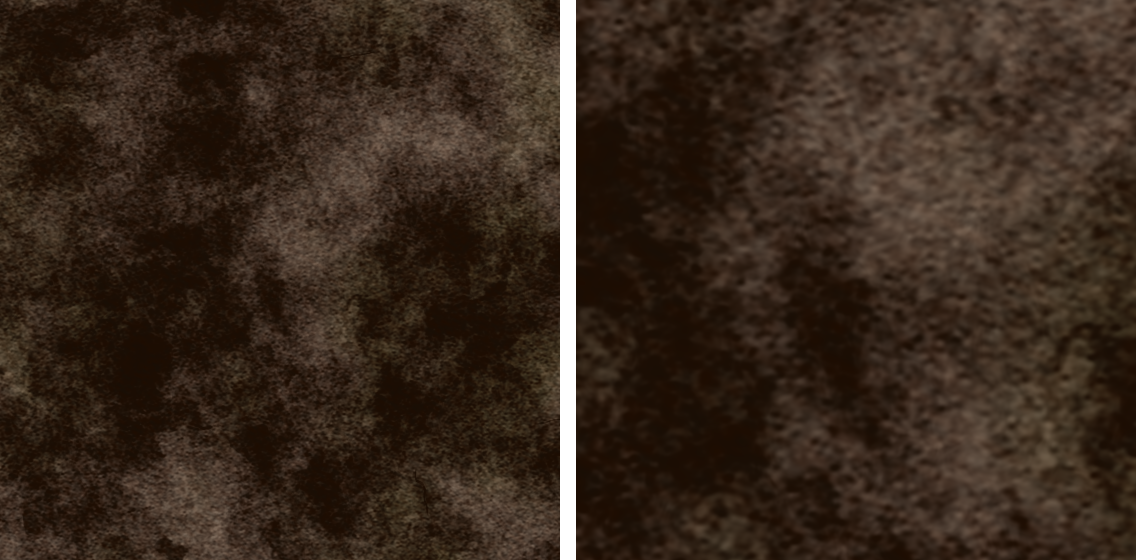
Left, the full canvas; right, a detail of the centre.
Reproduce this texture procedurally as a WebGL 2 fragment shader.

```glsl
#version 300 es
precision highp float;
// Dark weathered earth: cloudy brown blotches from warped fractal noise,
// with ragged lumps, black pits, pale scuffs, short cracks and a fine grain.
// One tone value collects all layers and is then mapped to a brown ramp.

uniform vec2 u_resolution;
out vec4 fragColor;

const vec3 SHADOW = vec3(0.105, 0.050, 0.010);
const vec3 LIGHT = vec3(0.400, 0.332, 0.268);
const vec3 OLIVE_SHIFT = vec3(-0.010, 0.005, -0.028);
const float MEAN_TONE = 0.43;
const float CONTRAST = 2.4;
const float BLOTCH_SCALE = 4.7;
const float OCTAVE_GAIN = 0.72;
const float WARP = 0.06;
const float RAGGED = 0.05;
const float LUMP_SCALE = 8.0;
const float LUMP_DEPTH = 0.24;
const float PIT_CELLS = 5.5;
const float PIT_DENSITY = 0.17;
const float SCUFF_CELLS = 9.0;
const float SCUFF_DENSITY = 0.25;
const float CRACK_WIDTH = 0.018;
const vec2 GRAIN_SCALE = vec2(180.0, 270.0);
const float GRAIN = 0.46;
const float FLOOR_SOFTNESS = 0.006;

float hash(vec2 p) {
    return fract(sin(dot(p, vec2(127.1, 311.7))) * 43758.5453);
}

mat2 rotation(float angle) {
    float c = cos(angle), s = sin(angle);
    return mat2(c, s, -s, c);
}

float noise(vec2 p) {
    vec2 cell = floor(p), f = fract(p);
    vec2 w = f * f * (3.0 - 2.0 * f);
    float low = mix(hash(cell), hash(cell + vec2(1.0, 0.0)), w.x);
    float high = mix(hash(cell + vec2(0.0, 1.0)), hash(cell + 1.0), w.x);
    return mix(low, high, w.y);
}

// Fractal noise, normalised to 0..1; octaves are turned to hide the grid.
float fbm(vec2 p, int octaves) {
    mat2 turn = 2.0 * rotation(0.65);
    float sum = 0.0, total = 0.0, weight = 1.0;
    for (int i = 0; i < octaves; i++) {
        sum += weight * noise(p);
        total += weight;
        weight *= OCTAVE_GAIN;
        p = turn * p + 17.3;
    }
    return sum / total;
}

vec2 fbm2(vec2 p, int octaves) {
    return vec2(fbm(p, octaves), fbm(p + 41.7, octaves)) - 0.5;
}

// Coverage of randomly turned ellipses, at most one per grid cell.
float spots(vec2 p, float density, float softness, float seed) {
    vec2 cell = floor(p);
    float cover = 0.0;
    for (int y = -1; y <= 1; y++) {
        for (int x = -1; x <= 1; x++) {
            vec2 id = cell + vec2(x, y);
            vec2 key = id + seed;
            vec2 centre = id + vec2(hash(key + 3.1), hash(key + 7.7));
            float radius = mix(0.14, 0.36, hash(key + 11.3));
            vec2 q = rotation(3.14159 * hash(key + 19.9)) * (p - centre);
            float d = length(q * vec2(1.0, 1.8)) / radius;
            float present = step(hash(key), density);
            cover = max(cover, present * (1.0 - smoothstep(1.0 - softness, 1.0, d)));
        }
    }
    return cover;
}

// Two slightly turned layers, so that no weave shows.
float fineGrain(vec2 p) {
    float first = noise(rotation(0.27) * p * GRAIN_SCALE);
    float second = noise(rotation(-0.34) * p * GRAIN_SCALE + 57.0);
    return first + second - 1.0;
}

void main() {
    vec2 uv = gl_FragCoord.xy / min(u_resolution.x, u_resolution.y);

    // Cloudy blotches
    vec2 blotchUv = uv + WARP * fbm2(uv * 8.0 + 5.2, 4);
    float tone = MEAN_TONE + CONTRAST * (fbm(blotchUv * BLOTCH_SCALE + 2.4, 7) - 0.5);

    // Lumps with clearer, ragged borders
    vec2 raggedUv = uv + RAGGED * fbm2(uv * 22.0 + 9.1, 4);
    float lump = smoothstep(0.44, 0.56, fbm(raggedUv * LUMP_SCALE + 23.0, 4));
    tone += LUMP_DEPTH * (lump - 0.5);

    // Pale scuffs and black pits
    float scuff = spots(raggedUv * SCUFF_CELLS, SCUFF_DENSITY, 0.7, 53.0);
    tone += 0.26 * scuff * smoothstep(0.3, 0.6, noise(uv * 30.0));
    float pit = spots(raggedUv * PIT_CELLS, PIT_DENSITY, 0.4, 8.0);
    tone = mix(tone, 0.03, 0.85 * pit);

    // Short thin cracks along noise contours
    float contour = abs(noise(blotchUv * 6.0 + 31.0) - 0.5);
    float crack = 1.0 - smoothstep(0.3 * CRACK_WIDTH, CRACK_WIDTH, contour);
    crack *= smoothstep(0.70, 0.82, noise(uv * 8.0 + 63.0));
    tone -= 0.25 * crack;

    // Fine grain, calmer in the shadows, then a soft black floor
    tone += GRAIN * fineGrain(uv) * mix(0.6, 1.0, smoothstep(0.0, 0.4, tone));
    tone = 0.5 * (tone + sqrt(tone * tone + FLOOR_SOFTNESS));

    // Brown ramp with drifting olive tint and faint colour speckle
    vec3 color = mix(SHADOW, LIGHT, min(tone, 1.25));
    float olive = smoothstep(0.35, 0.75, fbm(uv * 4.0 + 77.0, 3)) - 0.3;
    color += OLIVE_SHIFT * olive * smoothstep(0.0, 0.5, tone);
    float speckle = noise(rotation(0.5) * uv * GRAIN_SCALE * 0.6 + 91.0) - 0.5;
    color += 0.02 * speckle * vec3(1.0, -0.3, -0.8);
    fragColor = vec4(clamp(color, 0.0, 1.0), 1.0);
}
```
